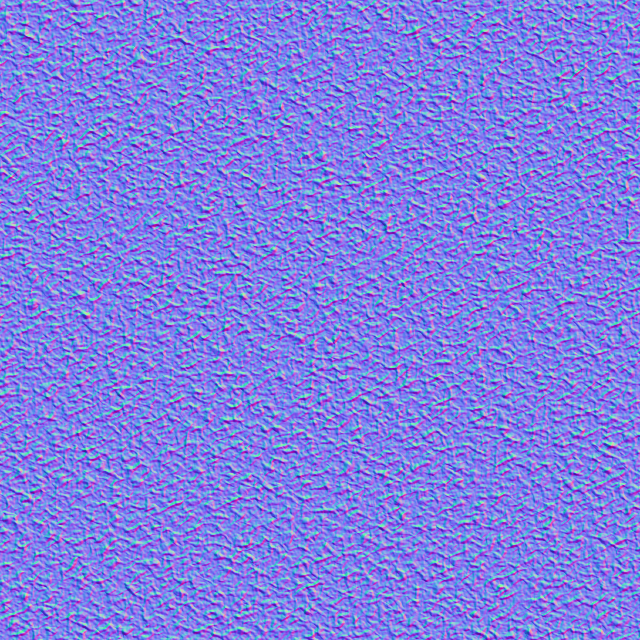
Give the GLSL for this texture map, as a Shadertoy shader.

```glsl
#define CREASES 128.0     // creases across the canvas
#define STRETCH 2.3       // crease length over width
#define SLANT 0.42        // angle of the rising creases
#define COUNTER -0.42     // angle of the falling creases
#define UPRIGHT 1.50      // angle of the steep creases
#define GRAIN 190.0       // fine bumps across the canvas
#define RELIEF 1.42       // overall steepness
#define PATCHES 30.0      // strong and weak areas across the canvas
#define PATCHINESS 0.7    // how much the strength varies
#define WARP 0.0032       // bending of the creases
#define FOLD 0.05         // softness of the folds
#define BLUE_LEVEL 0.945  // blue of a flat area

// Unit gradient for a lattice cell
vec2 cellGradient(vec2 cell, uint seed) {
    uvec2 c = uvec2(ivec2(cell));
    uint h = c.x * 1597u + c.y * 51749u + seed * 9277u;
    h = (h ^ (h >> 15)) * 73939u;
    h = (h ^ (h >> 13)) * 83177u;
    h ^= h >> 16;
    float angle = 6.28319 * float(h & 65535u) / 65536.0;
    return vec2(cos(angle), sin(angle));
}

// Gradient noise with a quintic fade
float gradientNoise(vec2 p, uint seed) {
    vec2 i = floor(p), f = p - i;
    vec2 u = f * f * f * (f * (f * 6.0 - 15.0) + 10.0);
    vec2 e = vec2(1.0, 0.0);
    float a = dot(cellGradient(i, seed), f);
    float b = dot(cellGradient(i + e.xy, seed), f - e.xy);
    float c = dot(cellGradient(i + e.yx, seed), f - e.yx);
    float d = dot(cellGradient(i + e.xx, seed), f - e.xx);
    return mix(mix(a, b, u.x), mix(c, d, u.x), u.y);
}

// Drawn-out noise, flat below zero and raised above, at unit slope
float creaseLayer(vec2 p, float angle, uint seed) {
    vec2 along = vec2(cos(angle), sin(angle));
    vec2 across = vec2(-along.y, along.x);
    vec2 q = vec2(dot(p, along) / STRETCH, dot(p, across)) * CREASES;
    float n = gradientNoise(q, seed);
    float fold = 0.5 * (n + sqrt(n * n + FOLD * FOLD));
    float strength = 1.0 + PATCHINESS * gradientNoise(p * PATCHES, seed + 20u);
    return strength * fold / CREASES;
}

// Crumpled surface: three crease directions and fine bumps
float surfaceHeight(vec2 p) {
    vec2 bend = vec2(gradientNoise(p * 70.0, 11u), gradientNoise(p * 70.0, 12u));
    vec2 q = p + WARP * bend;
    float height = 0.60 * creaseLayer(q, SLANT, 1u);
    height += 0.44 * creaseLayer(q, COUNTER, 2u);
    height += 0.36 * creaseLayer(q, UPRIGHT, 3u);
    height += 0.20 * gradientNoise(p * GRAIN, 4u) / GRAIN;
    return RELIEF * height;
}

void mainImage(out vec4 fragColor, in vec2 fragCoord) {
    vec2 p = fragCoord / iResolution.y;

    // Slope by central differences, never finer than a pixel
    float s = max(0.0009, 0.5 / iResolution.y);
    vec2 e = vec2(s, 0.0);
    vec2 slope = vec2(surfaceHeight(p + e.xy) - surfaceHeight(p - e.xy),
                      surfaceHeight(p + e.yx) - surfaceHeight(p - e.yx)) / (2.0 * s);

    // Steepen the sharp folds and calm the flat faces
    slope *= 0.72 + 0.5 * length(slope);

    // Surface normal packed into colour
    vec3 normal = normalize(vec3(-slope, 1.0));
    vec3 color = 0.5 + 0.5 * normal;
    color.b *= BLUE_LEVEL;
    fragColor = vec4(color, 1.0);
}
```
